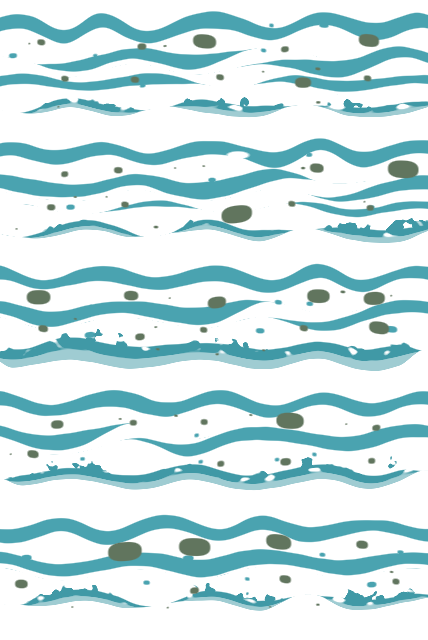
Give the GLSL for this pattern, as a WebGL 1 fragment shader.

```glsl
precision highp float;
// Five stacked bands of hand-cut sea waves with pebbles, droplets and foam.
// Each band has a full ribbon, a split ribbon, thin wisps and a torn foam row;
// gradient noise varies their course and width, jittered cells hold the pebbles.
uniform vec2 u_resolution;

#define BAND_COUNT 5.0
#define BAND_PITCH 0.2935
#define FIRST_BAND 0.064
#define RIBBON_HALF 0.0172
#define WISP_HALF 0.0095
#define SWELL 0.0145
#define FOAM_LIFT 0.062
#define WATER vec3(0.29, 0.64, 0.69)
#define DEEP_WATER vec3(0.25, 0.60, 0.65)
#define PEBBLE vec3(0.38, 0.46, 0.37)
#define PAPER vec3(1.0)

vec2 hash2(vec2 p) {
  vec3 q = fract(vec3(p.xyx) * vec3(0.1031, 0.1030, 0.0973));
  q += dot(q, q.yzx + 33.33);
  return fract((q.xx + q.yz) * q.zy);
}

float gradientDot(vec2 cell, vec2 offset) {
  float angle = 6.2832 * hash2(cell + 57.0).x;
  return dot(vec2(cos(angle), sin(angle)), offset);
}

float gradientNoise(vec2 p) {
  vec2 c = floor(p), f = fract(p);
  vec2 w = f * f * f * (f * (f * 6.0 - 15.0) + 10.0);
  float low = mix(gradientDot(c, f), gradientDot(c + vec2(1, 0), f - vec2(1, 0)), w.x);
  float high = mix(gradientDot(c + vec2(0, 1), f - vec2(0, 1)),
                   gradientDot(c + vec2(1, 1), f - vec2(1, 1)), w.x);
  return mix(low, high, w.y);
}

float wander(float x, float seed) { return gradientNoise(vec2(x, seed * 7.3 + 0.37)); }

// One value per band
float perBand(float band, vec4 firstFour, float last) {
  if (band < 0.5) return firstFour.x;
  if (band < 1.5) return firstFour.y;
  if (band < 2.5) return firstFour.z;
  return band < 3.5 ? firstFour.w : last;
}

// Centre line of a swell, measured downwards
float swell(float x, float cycles, float crest, float seed) {
  float bent = x + 0.07 * wander(x * 3.0, seed);
  float height = SWELL * (1.0 + 0.7 * wander(x * 2.5, seed + 3.0));
  return -height * cos(6.2832 * cycles * (bent - crest)) + 0.012 * wander(x * 2.0, seed + 5.0);
}

// 1 between a and b, easing to 0 at both tips
float span(float x, float a, float b, float tip) {
  return smoothstep(a, a + tip, x) * (1.0 - smoothstep(b - tip, b, x));
}

float strand(vec2 q, float center, float halfWidth, float seed) {
  float width = halfWidth * (1.0 + 0.55 * wander(q.x * 5.0, seed + 11.0));
  width += 0.0025 * wander(q.x * 22.0, seed + 13.0);
  return abs(q.y - center) - width + 0.0015;
}

// Rounded blobs, at most one in each jittered cell
float scatter(vec2 q, vec2 cellSize, float rows, float band, float seed, vec2 radii, float share) {
  vec2 cell = floor(q / cellSize);
  if (cell.y < 0.0 || cell.y >= rows) return 1.0;
  vec2 key = cell + vec2(seed, seed + band * 9.0);
  vec2 chance = hash2(key), shift = hash2(key + 71.0) - 0.5;
  if (chance.x > share) return 1.0;
  float radius = mix(radii.x, radii.y, chance.y * chance.y * chance.y);
  vec2 o = q - (cell + 0.5 + shift * vec2(0.55, 0.35)) * cellSize;
  o.y += 0.25 * shift.y * o.x;
  vec2 e = abs(o / vec2(radius, radius * mix(0.85, 0.56, chance.y)));
  return (pow(pow(e.x, 2.5) + pow(e.y, 2.5), 0.4) - 1.0) * radius * 0.65;
}

void main() {
  float pixel = 1.25 / u_resolution.x;
  vec2 p = gl_FragCoord.xy / u_resolution.x;
  float down = u_resolution.y / u_resolution.x - p.y;
  float band = clamp(floor((down - FIRST_BAND + 0.05) / BAND_PITCH), 0.0, BAND_COUNT - 1.0);
  vec2 q = vec2(p.x, down - FIRST_BAND - band * BAND_PITCH);
  float x = q.x, seed = band * 3.7 + 1.0;

  // Full-width ribbon, with one oval opening in the second band
  float water = strand(q, swell(x, 4.15, 0.735 + 0.13 * step(3.5, band), seed), RIBBON_HALF, seed);
  if (band == 1.0) water = max(water, (1.0 - length((q - vec2(0.556, 0.005)) / vec2(0.026, 0.009))) * 0.009);

  // Split ribbon: the left part rises to its tip, the right part starts lower
  float split = perBand(band, vec4(0.62, 0.76, 0.66, 0.325), 1.4);
  float start = band < 0.5 ? 0.06 : -0.5;
  float course = 0.077 + swell(x, 3.1, 0.31, seed + 20.0);
  float left = course - 0.013 * smoothstep(split - 0.3, split, x);
  float right = course + 0.024 * (1.0 - smoothstep(split, split + 0.25, x));
  water = min(water, strand(q, left, RIBBON_HALF * span(x, start, split, 0.16), seed + 21.0));
  water = min(water, strand(q, right, RIBBON_HALF * span(x, split - 0.07, 2.0, 0.2), seed + 22.0));

  // Thin wisps in the upper two bands
  if (band < 1.5) {
    float wisp = 0.13 + 0.65 * swell(x, 3.3, 0.06, seed + 30.0);
    float reach = span(x, band * 0.7 - 0.5, 0.5, 0.14) + span(x, 0.57 + 0.07 * band, 1.4, 0.15);
    water = min(water, strand(q, wisp, WISP_HALF * reach * (1.3 - 0.3 * band), seed + 31.0));
  }
  water = min(water, scatter(q + vec2(0.03, 0.03), vec2(0.143, 0.062), 3.0, band, 140.0, vec2(0.005, 0.014), 0.42));

  // Foam row: smooth keel, torn crest and small holes
  float solid = perBand(band, vec4(0.0, 0.0, 1.0, 1.0), 0.0);
  float body = perBand(band, vec4(0.013, 0.013, 0.023, 0.017), 0.012);
  float pieces = span(fract(x * 2.9 - 0.08), 0.02, 0.96, 0.28);
  float reach = mix(pieces, span(x, 0.027 * (band - 2.0) - 0.03, 0.99, 0.06), solid);
  float keel = 0.188 - 0.006 * band + 0.8 * swell(x, 3.6, 0.46, seed + 40.0);
  float foam = strand(q, keel, body * reach, seed + 41.0);
  float active = smoothstep(-0.25, 0.2, wander(x * 5.0, seed + 42.0)) * reach;
  float torn = gradientNoise(vec2(x * 30.0, down * 24.0)) + 0.4 * gradientNoise(vec2(x, down) * 75.0);
  if (q.y < keel) foam -= FOAM_LIFT * active * max(torn, 0.0) * smoothstep(0.0, 0.008, keel - q.y);
  float holes = gradientNoise(vec2(x * 26.0, down * 46.0) + 9.0) - 0.36;
  foam = max(foam, holes * 0.025 * smoothstep(-0.004, 0.006, keel - q.y));

  // Pebbles and dark specks
  float pebble = scatter(q, vec2(0.2, 0.086), 2.0, band, 210.0, vec2(0.008, 0.040), 0.9);
  pebble = min(pebble, scatter(q, vec2(0.11, 0.07), 3.0, band, 320.0, vec2(0.0018, 0.006), 0.3));

  vec3 color = mix(PAPER, WATER, clamp(0.5 - water / pixel, 0.0, 1.0));
  color = mix(color, DEEP_WATER, clamp(0.5 - foam / pixel, 0.0, 1.0));
  color = mix(color, PEBBLE, clamp(0.5 - pebble / pixel, 0.0, 1.0));
  gl_FragColor = vec4(color, 1.0);
}
```
